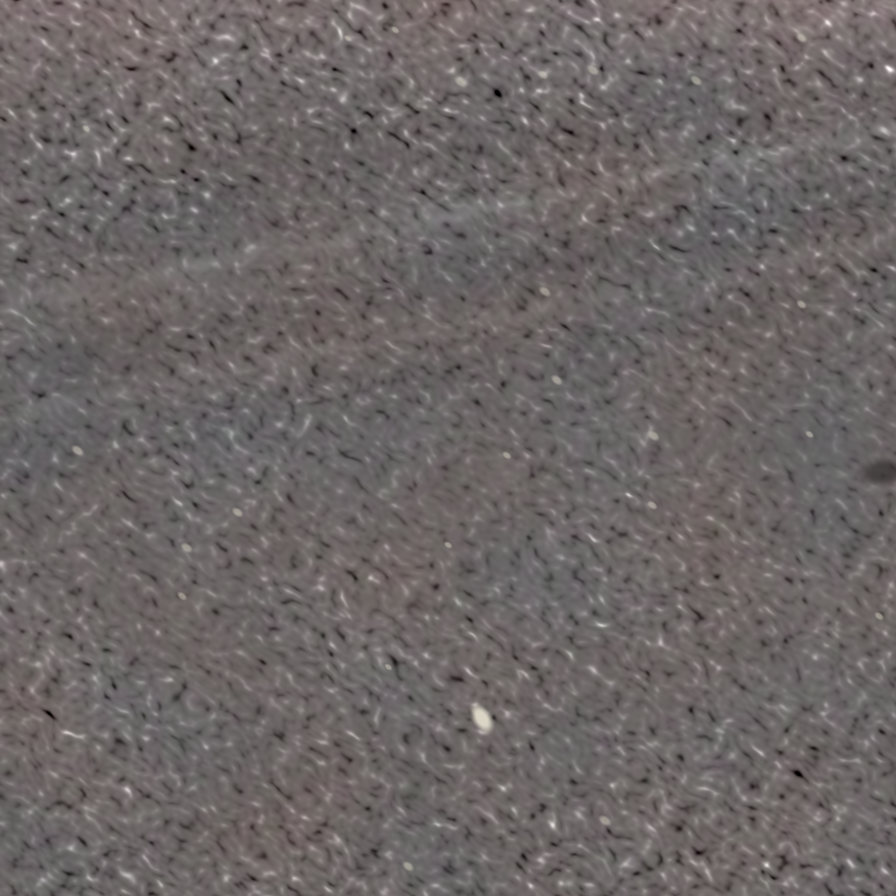
Reproduce this texture procedurally as a WebGL 1 fragment shader.

```glsl
precision highp float;

uniform vec2 u_resolution;

const vec3 ASPHALT = vec3(0.424, 0.400, 0.398);
const vec3 DUST_TINT = vec3(0.075, 0.050, 0.050);
const vec3 TRACK_TINT = vec3(0.058, 0.064, 0.064);
const vec3 SHADE_TINT = vec3(0.036, 0.027, 0.020);
const vec3 WARM_COOL = vec3(0.024, -0.006, -0.020);
const vec3 PINK_GREEN = vec3(0.012, -0.014, 0.010);
const vec3 GLINT_COLOR = vec3(0.85, 0.83, 0.77);
const vec3 PIT_COLOR = vec3(0.23, 0.21, 0.21);

const float GRAIN_ANGLE = -0.62;
const vec2 GRAIN_FREQ = vec2(50.0, 84.0);
const vec2 FINE_FREQ = vec2(100.0, 145.0);
const float GRAIN_SOFT = 0.088;
const float GRAIN_PEAKS = 0.42;
const float TRACK_SLOPE = 0.20;
const float GLINT_CELLS = 17.0;
const float GLINT_SHARE = 0.07;

float hash(vec2 p) {
  vec3 q = fract(vec3(p.xyx) * 0.1031);
  q += dot(q, q.yzx + 33.33);
  return fract((q.x + q.y) * q.z);
}

vec2 gradient(vec2 cell) {
  float angle = 6.28318 * hash(cell);
  return vec2(cos(angle), sin(angle));
}

float gradientNoise(vec2 p) {
  vec2 i = floor(p);
  vec2 f = p - i;
  vec2 w = f * f * f * (f * (f * 6.0 - 15.0) + 10.0);
  vec2 e = vec2(1.0, 0.0);
  float low = mix(dot(gradient(i), f), dot(gradient(i + e), f - e), w.x);
  float high = mix(dot(gradient(i + e.yx), f - e.yx),
                   dot(gradient(i + e.xx), f - e.xx), w.x);
  return mix(low, high, w.y);
}

vec2 rotate(vec2 p, float angle) {
  float c = cos(angle);
  float s = sin(angle);
  return vec2(c * p.x + s * p.y, c * p.y - s * p.x);
}

// Soft band across the track direction
float band(float across, float center, float width) {
  float d = (across - center) / width;
  return exp(-d * d);
}

// Soft ellipse, one inside and zero outside
float ellipse(vec2 p, vec2 radius) {
  return 1.0 - smoothstep(0.35, 1.0, length(p / radius));
}

// Stone grain with rounded middles and strong light and dark peaks
float stoneGrain(vec2 uv) {
  vec2 warp = vec2(gradientNoise(uv * 24.0 + 60.0),
                   gradientNoise(uv * 24.0 + 90.0));
  vec2 p = rotate(uv + 0.008 * warp, GRAIN_ANGLE) + 3.0;
  float n = gradientNoise(p * GRAIN_FREQ)
          + 0.65 * gradientNoise(p * FINE_FREQ + 17.0);
  return GRAIN_SOFT * n + GRAIN_PEAKS * n * n * n;
}

// Rare bright chips, each kept inside its own cell
float glints(vec2 uv) {
  vec2 p = uv * GLINT_CELLS;
  vec2 cell = floor(p);
  vec2 jitter = vec2(hash(cell + 11.0), hash(cell + 47.0));
  vec2 d = rotate(fract(p) - mix(vec2(0.2), vec2(0.8), jitter), GRAIN_ANGLE);
  float size = mix(0.6, 1.1, hash(cell + 71.0));
  float present = step(hash(cell + 5.0), GLINT_SHARE);
  return present * ellipse(d, size * vec2(0.16, 0.10));
}

void main() {
  vec2 uv = gl_FragCoord.xy / u_resolution.y;
  float patches = gradientNoise(uv * 5.0 + 20.0);
  float blotches = gradientNoise(uv * 16.0 + 40.0);

  // Broad tone: dusty far edge and slow stains
  float dust = smoothstep(0.82, 1.05, uv.y) * (0.65 + 1.4 * abs(uv.x - 0.45));
  vec3 color = ASPHALT + DUST_TINT * dust;
  color += 0.022 * patches + 0.024 * blotches;
  color += WARM_COOL * gradientNoise(uv * 7.0 + 31.0);
  color += PINK_GREEN * gradientNoise(uv * 38.0 + 53.0);

  // Worn wheel tracks rising to the right
  float across = uv.y - TRACK_SLOPE * uv.x + 0.004 * blotches;
  float wear = 0.75 + 0.9 * gradientNoise(vec2(uv.x * 9.0, across * 40.0));
  float tracks = band(across, 0.657, 0.013)
               + 0.75 * band(across, 0.536, 0.008)
               + 0.40 * band(across, 0.622, 0.009);
  color += TRACK_TINT * tracks * wear;
  float shade = band(across, 0.585, 0.035) + 0.7 * band(across, 0.485, 0.04)
              + 0.6 * band(across, 0.735, 0.045);
  color -= SHADE_TINT * shade;

  // Grain, stronger toward the far and near edges
  float roughness = 0.88 + 0.45 * smoothstep(0.1, 0.5, abs(uv.y - 0.45));
  roughness += 0.55 * patches - 0.15 * min(tracks, 1.0);
  color += stoneGrain(uv) * roughness;

  // Single chips and one dark pit
  float chip = ellipse(rotate(uv - vec2(0.538, 0.198), -1.0), vec2(0.022, 0.012));
  float pit = ellipse(uv - vec2(0.985, 0.473), vec2(0.034, 0.019));
  color = mix(color, GLINT_COLOR, max(0.5 * glints(uv), chip));
  color = mix(color, PIT_COLOR, 0.75 * pit);

  gl_FragColor = vec4(clamp(color, 0.0, 1.0), 1.0);
}
```
